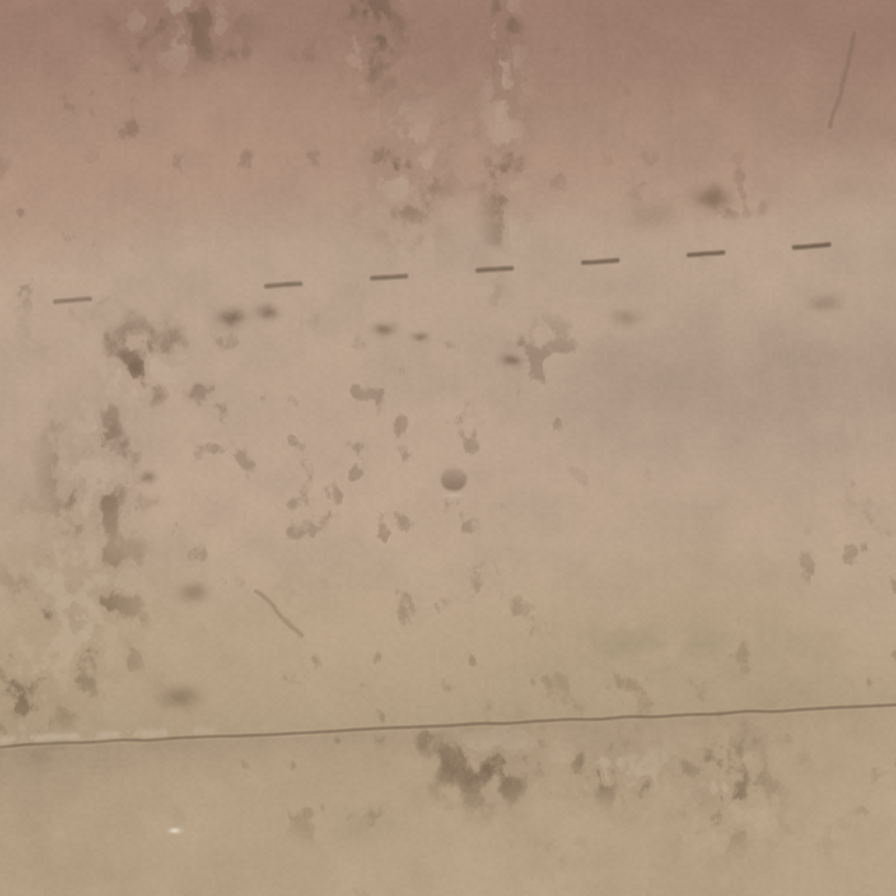
This texture is drawn by a WebGL 2 fragment shader. Its source:

```glsl
#version 300 es
precision highp float;
// Weathered plaster wall: a rosy upper band fading into warm beige, a tilted
// seam, a rising row of slots, and grimy stains. Noise thresholded inside
// soft ellipses makes the stains; distance functions draw the crisp marks.
uniform vec2 u_resolution;
out vec4 outColor;

const vec3 ROSE_TOP  = vec3(0.615, 0.490, 0.430);
const vec3 ROSE_LOW  = vec3(0.685, 0.570, 0.495);
const vec3 BEIGE     = vec3(0.725, 0.632, 0.553);
const vec3 SAND      = vec3(0.722, 0.635, 0.530);
const vec3 OLIVE     = vec3(0.610, 0.550, 0.440);
const vec3 GRIME     = vec3(0.430, 0.350, 0.280);
const vec3 PALE      = vec3(0.800, 0.725, 0.640);
const vec2 SEAM      = vec2(0.167, 0.046);        // height at left, slope
const vec2 SLOT_FROM = vec2(0.081, 0.665);
const vec2 SLOT_STEP = vec2(0.1178, 0.0086);
const vec2 SLOT_HALF = vec2(0.019, 0.0012);
const vec2 KNOB      = vec2(0.5065, 0.465);
const float GRAIN    = 0.018;

// Broken grime zones: centre, radii
const vec4 ZONES[11] = vec4[11](
  vec4(0.085, 0.315, 0.075, 0.110), vec4(0.105, 0.470, 0.050, 0.090),
  vec4(0.155, 0.590, 0.055, 0.045), vec4(0.562, 0.880, 0.022, 0.190),
  vec4(0.415, 0.970, 0.035, 0.070), vec4(0.455, 0.815, 0.045, 0.070),
  vec4(0.200, 0.975, 0.060, 0.050), vec4(0.550, 0.145, 0.080, 0.045),
  vec4(0.690, 0.140, 0.085, 0.035), vec4(0.805, 0.120, 0.055, 0.055),
  vec4(0.030, 0.230, 0.060, 0.060));

// Small smudges: centre, radius, strength
const vec4 SMUDGES[12] = vec4[12](
  vec4(0.256, 0.645, 0.014, 0.65), vec4(0.298, 0.650, 0.012, 0.55),
  vec4(0.430, 0.632, 0.011, 0.55), vec4(0.469, 0.623, 0.008, 0.50),
  vec4(0.569, 0.597, 0.011, 0.60), vec4(0.795, 0.779, 0.019, 0.60),
  vec4(0.730, 0.759, 0.028, 0.20), vec4(0.215, 0.336, 0.015, 0.40),
  vec4(0.167, 0.466, 0.009, 0.50), vec4(0.200, 0.222, 0.018, 0.45),
  vec4(0.700, 0.645, 0.015, 0.30), vec4(0.920, 0.661, 0.017, 0.32));

float hash(vec2 p) {
  return fract(sin(dot(p, vec2(127.1, 311.7))) * 43758.5453);
}

float noise(vec2 p) {
  vec2 i = floor(p), f = fract(p);
  f = f * f * (3.0 - 2.0 * f);
  return mix(mix(hash(i), hash(i + vec2(1, 0)), f.x),
             mix(hash(i + vec2(0, 1)), hash(i + vec2(1, 1)), f.x), f.y);
}

float fbm(vec2 p) {
  float sum = 0.0, amp = 0.5;
  for (int i = 0; i < 5; i++) {
    sum += amp * noise(p);
    p = mat2(1.6, 1.2, -1.2, 1.6) * p + 7.3;
    amp *= 0.5;
  }
  return sum;
}

// Soft ellipse, 1 at the centre and 0 well outside
float blob(vec2 p, vec2 centre, vec2 radius) {
  vec2 d = (p - centre) / radius;
  return exp(-dot(d, d));
}

float segment(vec2 p, vec2 a, vec2 b) {
  vec2 ab = b - a;
  return length(p - a - ab * clamp(dot(p - a, ab) / dot(ab, ab), 0.0, 1.0));
}

void main() {
  vec2 p = gl_FragCoord.xy / u_resolution;
  float px = 1.0 / min(u_resolution.x, u_resolution.y);
  float cloud = fbm(p * vec2(4.0, 7.0)) - 0.48;
  float mottle = fbm(p * 28.0 + 3.0) - 0.48;
  float flakes = fbm(p * vec2(40.0, 34.0) + 19.0);
  float seamDist = p.y - SEAM.x - SEAM.y * p.x + 0.002 * (noise(p * 30.0) - 0.5);

  // Base wall: sand, beige, then rose towards the top
  vec3 col = mix(SAND, BEIGE, smoothstep(0.25, 0.50, p.y + 0.15 * cloud));
  vec3 rose = mix(ROSE_LOW, ROSE_TOP, smoothstep(0.78, 1.0, p.y));
  col = mix(col, rose, smoothstep(0.68, 0.80, p.y - 0.04 * p.x + 0.10 * cloud));
  col *= 1.0 + 0.08 * cloud + 0.07 * mottle;
  col *= 1.0 - 0.05 * blob(p, vec2(0.85, 0.57), vec2(0.40, 0.07));

  // Dirt gathered above the seam and shade below it
  float above = smoothstep(0.0, 0.006, seamDist) * exp(-max(seamDist, 0.0) / 0.05);
  col = mix(col, OLIVE, above * (0.35 + 0.5 * mottle));
  float below = smoothstep(0.0, 0.006, -seamDist) * exp(min(seamDist, 0.0) / 0.055);
  col *= 1.0 - 0.11 * below * (1.0 - 0.5 * p.x);

  // Broken grime with pale chipped edges
  float grime = 0.0;
  for (int i = 0; i < 11; i++) grime = max(grime, blob(p, ZONES[i].xy, ZONES[i].zw));
  float chips = smoothstep(0.49, 0.66, flakes + 0.06 * mottle);
  col = mix(col, GRIME, grime * (0.10 + 0.55 * chips));
  col = mix(col, PALE, 0.35 * grime * smoothstep(0.43, 0.32, flakes));
  float specks = smoothstep(0.62, 0.76, flakes) * smoothstep(0.0, 0.25, cloud + 0.1);
  col = mix(col, GRIME, 0.30 * specks);

  // Greenish film at the lower middle
  float film = blob(p, vec2(0.38, 0.095), vec2(0.08, 0.04))
             + blob(p, vec2(0.76, 0.27), vec2(0.20, 0.05));
  col = mix(col, OLIVE, min(film, 1.0) * clamp(0.25 + 1.5 * mottle, 0.0, 0.6));

  // Smudges with ragged outlines
  vec2 ragged = p + 0.012 * vec2(mottle, flakes - 0.48);
  for (int i = 0; i < 12; i++) {
    vec4 s = SMUDGES[i];
    col = mix(col, GRIME, s.w * blob(ragged, s.xy, s.z * vec2(1.0, 0.6)));
  }

  // Row of slots, sharper and darker towards the right
  for (int i = 0; i < 8; i++) {
    if (i == 1) continue;
    vec2 c = SLOT_FROM + SLOT_STEP * float(i);
    vec2 tip = vec2(SLOT_HALF.x, 0.0014);
    float d = segment(p + 0.002 * mottle, c - tip, c + tip) - SLOT_HALF.y;
    float ink = 0.45 + 0.30 * p.x;
    col = mix(col, GRIME * 0.85, ink * smoothstep(0.0025 + px, -px, d));
  }

  // Knob: round dimple, darkest at its lower rim
  float dimple = smoothstep(0.018, 0.011, length((p - KNOB) * vec2(1.0, 1.15)));
  col = mix(col, GRIME, dimple * mix(0.55, 0.20, smoothstep(-0.014, 0.014, p.y - KNOB.y)));
  col = mix(col, PALE, 0.5 * blob(p, KNOB - vec2(0.0, 0.018), vec2(0.012, 0.002)));

  // Scratches, seam line and one pale fleck
  float scratch = min(segment(ragged, vec2(0.287, 0.340), vec2(0.336, 0.290)),
                      segment(ragged, vec2(0.952, 0.960), vec2(0.925, 0.860)));
  col = mix(col, GRIME, 0.30 * smoothstep(0.005, 0.0, scratch));
  col = mix(col, GRIME, 0.62 * smoothstep(0.0025 + px, 0.0, abs(seamDist)));
  float lip = blob(vec2(seamDist, p.x), vec2(0.007, 0.05), vec2(0.005, 0.20));
  col = mix(col, PALE, 0.6 * lip * smoothstep(0.40, 0.55, flakes));
  col = mix(col, vec3(0.88, 0.83, 0.76), blob(p, vec2(0.195, 0.073), vec2(0.006, 0.003)));

  col += GRAIN * (noise(p * 256.0) - 0.5);
  outColor = vec4(col, 1.0);
}
```
